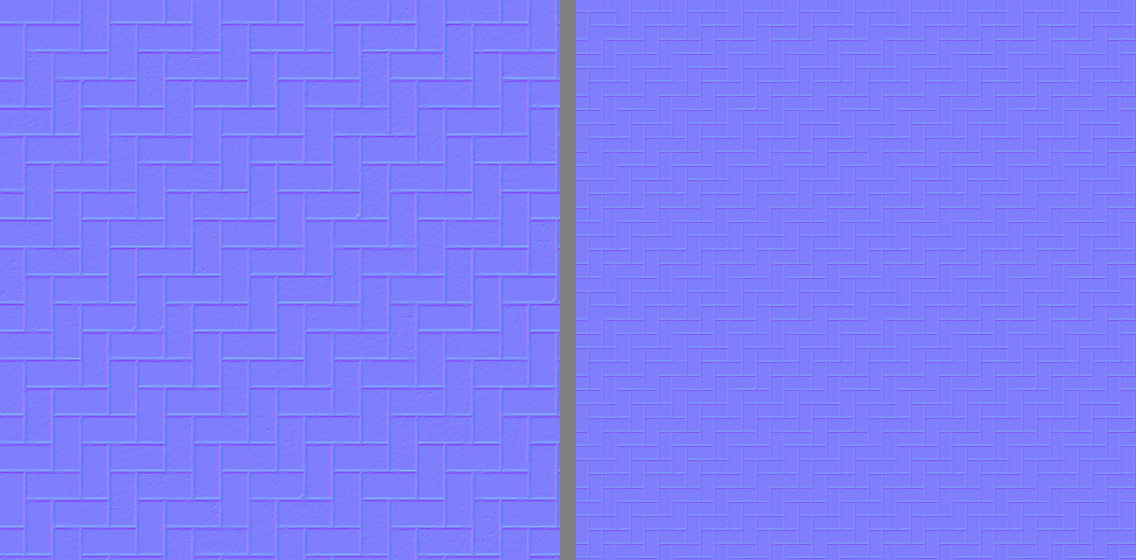
Left: one tile. Right: repeated 2 by 2.
This texture map is drawn by a WebGL 1 fragment shader. Its source:

```glsl
precision highp float;
// Tangent-space normal map of herringbone brick paving with worn, pitted faces.

uniform vec2 u_resolution;

const float REPEATS = 5.0;               // herringbone periods across and down
const float CELLS = REPEATS * 4.0;       // brick widths across the canvas
const vec2 JOINT_OFFSET = vec2(0.104, 0.16);
const float JOINT_GAP = 0.004;           // lengths are in brick widths
const float EDGE_WOBBLE = 0.016;
const float EDGE_CRUMBLE = 0.014;
const float BEVEL = 0.078;
const float BRICK_HEIGHT = 0.022;
const float JOINT_FILL = 0.45;           // largest share of a joint filled by sand
const float CORNER_RADIUS = 0.04;
const float CHIP_RADIUS = 0.13;
const float CHIP_SHARE = 0.05;           // fraction of bricks with a chipped corner
const float TILT = 0.005;
const float GRAIN_HEIGHT = 0.0042;
const float PIT_HEIGHT = 0.011;
const float LEFT_SOFTNESS = 0.8;         // weakens slopes that face left
const float SAMPLE_STEP = 0.018;
const vec2 FLAT_TINT = vec2(0.497, 0.494);

vec2 hash2(vec2 p) {
  vec3 a = fract(p.xyx * vec3(0.1031, 0.1030, 0.0973));
  a += dot(a, a.yzx + 33.33);
  return fract((a.xx + a.yz) * a.zy);
}

vec2 latticeGradient(vec2 cell, float period) {
  float angle = 6.2832 * hash2(mod(cell, period) + 7.0).x;
  return vec2(cos(angle), sin(angle));
}

// Gradient noise that wraps over the whole canvas
float gradientNoise(vec2 p, float frequency) {
  float period = CELLS * frequency;
  p *= frequency;
  vec2 i = floor(p);
  vec2 f = p - i;
  vec2 u = f * f * f * (f * (f * 6.0 - 15.0) + 10.0);
  float a = dot(latticeGradient(i, period), f);
  float b = dot(latticeGradient(i + vec2(1.0, 0.0), period), f - vec2(1.0, 0.0));
  float c = dot(latticeGradient(i + vec2(0.0, 1.0), period), f - vec2(0.0, 1.0));
  float d = dot(latticeGradient(i + 1.0, period), f - 1.0);
  return mix(mix(a, b, u.x), mix(c, d, u.x), u.y);
}

// Finds the brick under p: its wrapped id, half size and centred coordinates
void findBrick(vec2 p, out vec2 id, out vec2 halfSize, out vec2 local) {
  vec2 cell = floor(p);
  float phase = mod(cell.x - cell.y + 1.0, 4.0);
  bool lying = phase > 0.5 && phase < 2.5;
  if (lying) cell.x -= step(1.5, phase);
  else cell.y -= step(2.5, phase);
  halfSize = lying ? vec2(1.0, 0.5) : vec2(0.5, 1.0);
  local = p - cell - halfSize;
  id = mod(cell, CELLS);
}

float roundedBox(vec2 p, vec2 halfSize, float radius) {
  vec2 q = abs(p) - halfSize + radius;
  return length(max(q, 0.0)) + min(max(q.x, q.y), 0.0) - radius;
}

float surfaceHeight(vec2 p) {
  vec2 id, halfSize, local;
  findBrick(p, id, halfSize, local);
  vec2 shape = hash2(id + 31.0);
  vec2 wear = hash2(id + 83.0);
  vec2 lean = hash2(id + 57.0) - 0.5;

  // Outline with crumbling edges and an occasional chipped corner
  float coarse = gradientNoise(p, 2.0);
  float crumble = gradientNoise(p + 1.3, 8.0);
  float outline = roundedBox(local, halfSize, CORNER_RADIUS);
  vec2 corner = halfSize * (wear.y < 0.4 ? -1.0 : 1.0);
  float chip = CHIP_RADIUS * (0.7 + 0.6 * shape.y) - length(local - corner);
  if (wear.x < CHIP_SHARE) outline = max(outline, chip);
  outline += JOINT_GAP + EDGE_WOBBLE * (0.5 + coarse) + EDGE_CRUMBLE * crumble;
  float bevel = BEVEL * mix(0.75, 1.25, shape.x);
  float face = smoothstep(0.0, bevel, -outline);

  // Fine grain everywhere, scattered bumps and pits in patches
  float grain = gradientNoise(p, 5.0) + 0.7 * gradientNoise(p, 11.0);
  float speck = gradientNoise(p + 3.7, 7.0);
  float bumps = smoothstep(0.26, 0.6, speck) - 0.5 * smoothstep(0.32, 0.6, -speck);
  float patches = smoothstep(-0.2, 0.4, gradientNoise(p, 1.0));
  float roughness = mix(0.3, 1.0, shape.y * shape.y) * (0.3 + patches);

  float relief = BRICK_HEIGHT * mix(0.85, 1.15, wear.y);
  relief += TILT * dot(lean, local);
  relief += GRAIN_HEIGHT * mix(0.6, 1.2, wear.x) * grain;
  relief += PIT_HEIGHT * roughness * bumps;

  // Sand fills some stretches of the joints
  float fill = JOINT_FILL * smoothstep(-0.1, 0.5, coarse + 0.4 * crumble);
  return mix(BRICK_HEIGHT * fill, relief, face);
}

void main() {
  vec2 uv = gl_FragCoord.xy / u_resolution;
  vec2 p = vec2(uv.x, 1.0 - uv.y) * CELLS + JOINT_OFFSET;

  // Slopes by central difference, at least one pixel wide
  vec2 e = max(vec2(SAMPLE_STEP), 0.5 * CELLS / u_resolution);
  vec2 slope = vec2(
    surfaceHeight(p + vec2(e.x, 0.0)) - surfaceHeight(p - vec2(e.x, 0.0)),
    surfaceHeight(p + vec2(0.0, e.y)) - surfaceHeight(p - vec2(0.0, e.y))
  ) / (2.0 * e);
  slope.x *= slope.x > 0.0 ? LEFT_SOFTNESS : 1.0;

  // Red faces right, green faces down
  vec3 normal = normalize(vec3(-slope, 1.0));
  gl_FragColor = vec4(FLAT_TINT + 0.5 * normal.xy, 0.49 + 0.5 * normal.z, 1.0);
}
```
